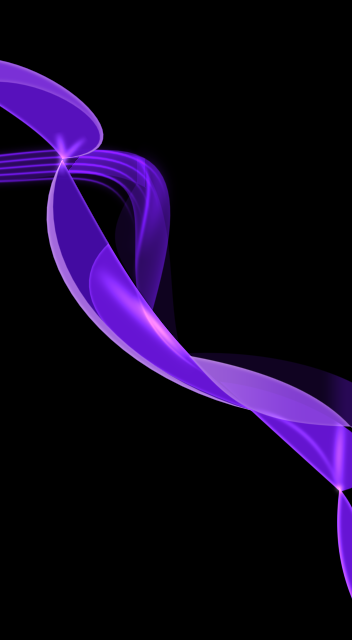
Write a Shadertoy shader that draws this background.

```glsl
// Translucent violet silk ribbons twisting diagonally across black.

const vec2 CANVAS = vec2(4.24, 7.68); // working units, y measured downwards
const int STEPS = 24;
const vec3 VIOLET = vec3(0.40, 0.08, 0.83);
const vec3 INDIGO = vec3(0.27, 0.045, 0.65);
const vec3 LILAC = vec3(0.69, 0.46, 0.90);
const vec3 PEARL = vec3(0.90, 0.74, 0.98);
const vec3 SMOKE = vec3(0.16, 0.035, 0.34);

// Cubic curve; the matrix columns are its control points
vec2 bezier(mat4x2 c, float t) {
    float u = 1.0 - t;
    return c * vec4(u*u*u, 3.0*u*u*t, 3.0*u*t*t, t*t*t);
}

// -1 when a ray towards +x meets the segment, otherwise 1
float crossing(vec2 p, vec2 a, vec2 b) {
    if ((a.y > p.y) == (b.y > p.y)) return 1.0;
    return p.x < mix(a.x, b.x, (p.y - a.y) / (b.y - a.y)) ? -1.0 : 1.0;
}

// Distance to the curve, position along it, crossing parity
vec3 strand(vec2 p, mat4x2 c) {
    vec3 hit = vec3(1e3, 0.0, 1.0);
    vec2 prev = c[0];
    for (int i = 1; i <= STEPS; i++) {
        vec2 next = bezier(c, float(i) / float(STEPS));
        vec2 seg = next - prev;
        float h = clamp(dot(p - prev, seg) / dot(seg, seg), 0.0, 1.0);
        float d = length(p - prev - seg * h);
        if (d < hit.x) hit.xy = vec2(d, (float(i) - 1.0 + h) / float(STEPS));
        hit.z *= crossing(p, prev, next);
        prev = next;
    }
    return hit;
}

// Area between two curves: coverage, distance to each edge
vec3 sheet(vec2 p, float soft, mat4x2 a, mat4x2 b) {
    vec3 s = strand(p, a), t = strand(p, b);
    float parity = s.z * t.z * crossing(p, a[0], b[0]) * crossing(p, a[3], b[3]);
    return vec3(smoothstep(-soft, soft, -parity * min(s.x, t.x)), s.x, t.x);
}

float glow(float d, float width) {
    return exp(-d * d / (width * width));
}

// Thread of light that fades at both ends
float thread(vec2 p, float width, mat4x2 c) {
    vec3 s = strand(p, c);
    return glow(s.x, width) * sin(3.14159 * s.y);
}

vec3 veils(vec2 p, float soft) {
    vec3 s = sheet(p, soft, mat4x2(1, 1.82, 2.3, 1.65, 2.15, 2.6, 1.83, 3.75),
                   mat4x2(.8, 2.08, 1.9, 2.05, 1.55, 2.7, 1.65, 3.5));
    vec3 light = s.x * SMOKE * (0.75 + 0.7 * exp(-s.y * 9.0) + 0.5 * glow(s.z, 0.03));
    s = sheet(p, soft, mat4x2(1.65, 1.9, 2.15, 2.5, 2, 3.4, 2.15, 4.1),
              mat4x2(1.65, 2.2, 1.2, 2.9, 1.35, 3, 1.9, 3.8));
    light += s.x * SMOKE * 0.36;
    s = sheet(p, soft, mat4x2(-.1, 1.86, .6, 1.8, 1.2, 1.74, 1.75, 1.9),
              mat4x2(-.1, 2.18, .7, 2.14, 1.2, 1.95, 1.75, 2.25));
    light += s.x * SMOKE * 0.55;
    // Fan of fine threads turning downwards
    mat4x2 high = mat4x2(-.1, 1.88, .9, 1.76, 2, 1.64, 2, 2.5);
    mat4x2 low = mat4x2(-.1, 2.18, .9, 2.16, 1.5, 1.92, 1.66, 2.9);
    for (int i = 0; i < 5; i++) {
        float f = float(i) / 4.0;
        vec3 t = strand(p, high * (1.0 - f) + low * f);
        float fade = 1.0 - smoothstep(0.45, 1.0, t.y);
        light += VIOLET * fade * (0.65 * glow(t.x, 0.014) + 0.16 * glow(t.x, 0.06));
    }
    light += VIOLET * 0.55 * thread(p, 0.025, mat4x2(1.5, 1.8, 2.05, 2, 1.65, 2.7, 1.62, 3.4));
    light += VIOLET * 0.35 * thread(p, 0.12, mat4x2(1.6, 1.85, 2.05, 2.1, 1.9, 2.5, 1.65, 3.1));
    s = sheet(p, soft, mat4x2(2.25, 4.24, 3.1, 4.2, 3.85, 4.38, 4.3, 4.62),
              mat4x2(2.28, 4.27, 3, 4.4, 3.85, 4.65, 4.28, 5.18));
    return light + s.x * SMOKE * (0.38 + 0.6 * smoothstep(3.85, 4.2, p.x));
}

void mainImage(out vec4 fragColor, in vec2 fragCoord) {
    vec2 uv = fragCoord / iResolution.xy;
    vec2 p = vec2(uv.x, 1.0 - uv.y) * CANVAS;
    float soft = 0.8 * CANVAS.y / iResolution.y;
    vec3 col = veils(p, soft);

    // Upper petal and its pale outer fold
    mat4x2 crest = mat4x2(-.02, .72, .9, .9, 1.85, 1.85, .75, 1.9);
    vec3 s = sheet(p, soft, crest, mat4x2(-.02, 1.26, .35, 1.5, .6, 1.7, .75, 1.9));
    col = mix(col, mix(INDIGO, VIOLET, 0.65) + LILAC * 0.35 * glow(s.z, 0.025), s.x * 0.96);
    s = sheet(p, soft, crest, mat4x2(-.02, .98, .85, 1, 1.78, 1.8, .75, 1.9));
    col = mix(col, mix(VIOLET, LILAC, 0.32 + 0.6 * glow(s.y, 0.03) + 0.25 * glow(s.z, 0.03)), s.x * 0.9);

    // Central fold: shaded body, bright inner turn, pale left rim
    mat4x2 right = mat4x2(.75, 1.92, 1.35, 3, 1.85, 4.05, 3.05, 4.93);
    mat4x2 left = mat4x2(.75, 1.92, .1, 3, 1.2, 4.5, 3.05, 4.93);
    s = sheet(p, soft, right, left);
    float body = s.x;
    col = mix(col, INDIGO + LILAC * 0.35 * glow(s.y, 0.02), body * 0.97);
    s = sheet(p, soft, right, mat4x2(1.33, 2.9, .7, 3.45, 1.2, 4.3, 3.05, 4.93));
    col = mix(col, VIOLET + LILAC * (0.16 * glow(s.z, 0.02) + 0.3 * glow(s.y, 0.025)), s.x * body);
    s = sheet(p, soft, left, mat4x2(.75, 1.92, .3, 3, 1.25, 4.4, 3.05, 4.93));
    col = mix(col, mix(LILAC, PEARL, 0.5 * glow(s.y, 0.025)), s.x * 0.88);
    col += body * LILAC * 0.45 * thread(p, 0.09, mat4x2(1.15, 3.2, 1.5, 3.6, 1.85, 3.9, 2.4, 4.4));
    col += body * PEARL * 0.4 * thread(p, 0.045, mat4x2(1.6, 3.55, 1.85, 3.85, 1.95, 4, 2.25, 4.3));
    col += body * LILAC * 0.28 * thread(p, 0.014, mat4x2(1.62, 3.4, 1.75, 3.9, 2, 4.2, 2.5, 4.5));

    // Lower ribbon and its pale overturned face
    s = sheet(p, soft, mat4x2(2.65, 4.58, 3.8, 4.7, 5.2, 5.6, 4.1, 5.9),
              mat4x2(2.65, 4.58, 3.1, 5, 3.6, 5.45, 4.1, 5.9));
    float turn = s.x;
    col = mix(col, VIOLET + LILAC * 0.4 * glow(s.z, 0.025), turn * 0.98);
    s = sheet(p, soft, mat4x2(2.28, 4.27, 3, 4.4, 3.85, 4.65, 4.28, 5.18),
              mat4x2(2.28, 4.27, 2.75, 4.8, 3, 5.1, 4.28, 5.12));
    float pale = 0.45 + 0.35 * smoothstep(3.8, 2.4, p.x) + 0.35 * glow(s.y, 0.03);
    col = mix(col, mix(VIOLET, LILAC, pale + 0.2 * glow(s.z, 0.02)), s.x * 0.95);
    col += turn * LILAC * 0.25 * thread(p, 0.03, mat4x2(3, 4.9, 3.5, 5, 3.9, 5.3, 4.1, 5.9));
    col += turn * LILAC * 0.5 * thread(p, 0.06, mat4x2(4.12, 4.95, 4.1, 5.3, 4.05, 5.6, 4.1, 6));

    // Tail below the last twist
    s = sheet(p, soft, mat4x2(4.09, 5.86, 4.02, 6.4, 4.08, 6.85, 4.3, 7.32),
              mat4x2(4.09, 5.86, 4.2, 6.02, 4.4, 6.2, 4.5, 7.3));
    col = mix(col, VIOLET + LILAC * (0.6 * glow(s.y, 0.035) + 0.35 * glow(s.z, 0.025)), s.x);

    // Light gathered at the twists
    col += LILAC * 0.55 * thread(p, 0.05, mat4x2(.7, 1.58, .73, 1.75, .78, 1.9, .74, 2.12));
    col += LILAC * 0.4 * thread(p, 0.04, mat4x2(1.05, 1.65, .9, 1.75, .78, 1.88, .65, 2.1));
    col += PEARL * 0.4 * glow(length(p - vec2(4.09, 5.86)), 0.045);
    fragColor = vec4(clamp(col, 0.0, 1.0), 1.0);
}
```
